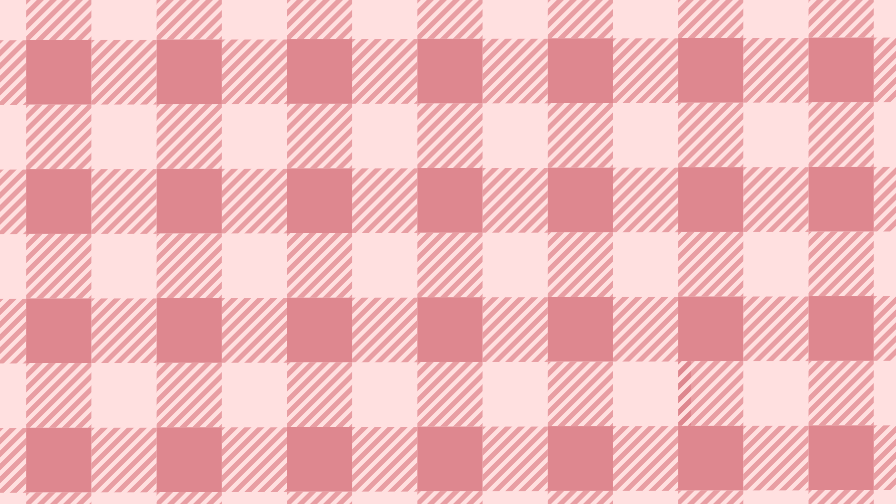
A Shadertoy shader for this pattern:

```glsl
const vec3 CREAM = vec3(1.0, 0.88, 0.88);
const vec3 STRIPE = vec3(0.91, 0.62, 0.64);
const vec3 ROSE = vec3(0.87, 0.53, 0.56);

// Coverage of the inside of an edge, softened over one pixel
float cover(float dist, float px) {
    return smoothstep(-0.5 * px, 0.5 * px, dist);
}

// Diagonal stripes, ten to each repeat
float diagonalStripes(vec2 tile, float px) {
    float s = 10.0 * (tile.x - tile.y);
    float fromCentre = abs(fract(s + 0.5) - 0.5);
    return cover(0.27 - fromCentre, 14.1 * px);
}

void mainImage(out vec4 fragColor, in vec2 fragCoord) {
    vec2 p = fragCoord / iResolution.y;
    vec2 tile = (p - vec2(0.052, 0.0231)) / vec2(0.2587, 0.2565);
    float px = 1.0 / (0.2576 * iResolution.y);

    // Each column of repeats sits slightly higher than the last
    tile.y -= 0.003 * floor(tile.x);

    // Vertical and horizontal bands of the gingham
    vec2 edge = 0.25 - abs(fract(tile + 0.25) - 0.5);
    float column = cover(edge.x, px);
    float row = cover(edge.y, px);

    // One striped square has a doubled, darker left margin
    vec2 local = tile - vec2(5.0, 0.5);
    float doubled = cover(min(local.x, 0.1 - local.x), px)
                  * cover(min(local.y, 0.5 - local.y), px);
    vec3 ink = mix(STRIPE, ROSE, doubled);

    // Stripes where one band passes, solid where two cross
    float single = column + row - 2.0 * column * row;
    vec3 color = mix(CREAM, ink, single * diagonalStripes(tile, px));
    color = mix(color, ROSE, column * row);

    fragColor = vec4(color, 1.0);
}
```
